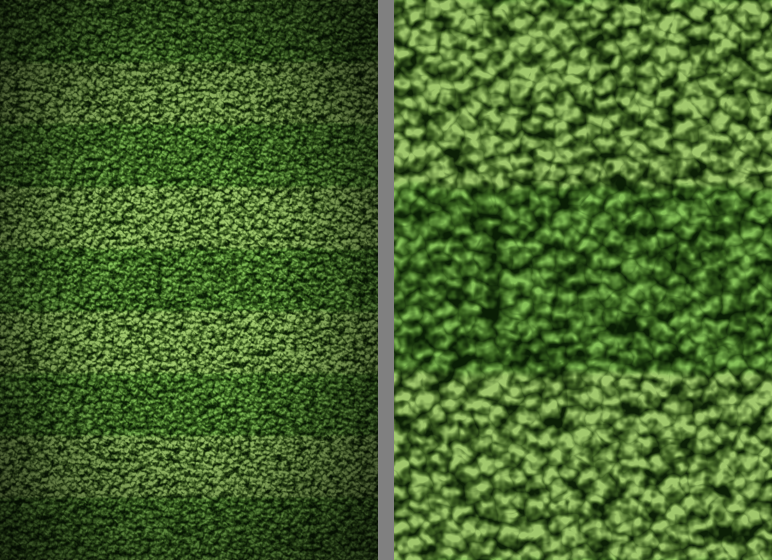
Left: the whole. Right: its middle third, enlarged.
This texture is drawn by a Shadertoy shader. Its source:

```glsl
// Mown lawn seen from above: nine horizontal bands, alternately dark and light.
// Warped cellular tufts are lit from the top, roughened by gradient noise,
// coloured by a three-stop green ramp and darkened towards the corners.

const float BANDS = 9.0;            // stripes from bottom to top, dark at both ends
const float BAND_BLUR = 0.10;       // softness of a stripe border
const float BAND_RAGGED = 0.005;    // waviness of a stripe border, in canvas heights
const float BAND_STEP = 0.13;       // tone gained in a light stripe
const float TUFTS = 64.0;           // tufts across the canvas
const float BLADES = 125.0;         // leaf grain across the canvas
const float BASE_TONE = 0.52;
const vec2 LIGHT_STEP = vec2(-0.10, 0.42);  // towards the light, in tufts
const float VIGNETTE = 0.72;
const int SAMPLES = 2;              // per axis, for smooth edges

const vec3 SHADOW_GREEN = vec3(0.04, 0.11, 0.02);
const vec3 LEAF_GREEN = vec3(0.22, 0.345, 0.125);
const vec3 TIP_GREEN = vec3(0.50, 0.65, 0.34);
const vec3 DARK_BAND_TINT = vec3(0.88, 0.99, 0.84);
const vec3 LIGHT_BAND_TINT = vec3(1.05, 1.02, 1.03);

vec2 hash2(vec2 p) {
    vec3 q = fract(p.xyx * vec3(0.1031, 0.1030, 0.0973));
    q += dot(q, q.yzx + 33.33);
    return fract((q.xx + q.yz) * q.zy);
}

float cornerSlope(vec2 cell, vec2 offset) {
    float angle = 6.28318 * hash2(cell).x;
    return dot(vec2(cos(angle), sin(angle)), offset);
}

// Gradient noise, roughly -0.7 to 0.7
float noise(vec2 p) {
    vec2 i = floor(p), f = fract(p);
    vec2 u = f * f * f * (f * (f * 6.0 - 15.0) + 10.0);
    vec2 e = vec2(1.0, 0.0);
    return mix(mix(cornerSlope(i, f), cornerSlope(i + e, f - e), u.x),
               mix(cornerSlope(i + e.yx, f - e.yx), cornerSlope(i + 1.0, f - 1.0), u.x), u.y);
}

// Dome around each scattered tuft centre: 1 on top, falling into the gaps
float tuftHeight(vec2 p) {
    p += 0.55 * vec2(noise(p * 1.3), noise(p * 1.3 + 71.0));
    vec2 cell = floor(p);
    float nearest = 2.0;
    for (int y = -1; y <= 1; y++)
    for (int x = -1; x <= 1; x++) {
        vec2 c = cell + vec2(x, y);
        nearest = min(nearest, length(c + hash2(c) - p));
    }
    return 1.0 - nearest;
}

vec3 greenRamp(float tone) {
    tone = clamp(tone, 0.0, 1.1);
    return tone < 0.5 ? mix(SHADOW_GREEN, LEAF_GREEN, tone * 2.0)
                      : mix(LEAF_GREEN, TIP_GREEN, tone * 2.0 - 1.0);
}

vec3 lawn(vec2 uv, float aspect) {
    vec2 p = vec2(uv.x, uv.y * aspect);

    // Mowing stripes
    float edgeY = uv.y + BAND_RAGGED * noise(p * 30.0);
    float lightBand = smoothstep(BAND_BLUR, -BAND_BLUR, sin(3.14159 * BANDS * edgeY));

    // Tufts with sunlit tops and shaded undersides
    vec2 q = p * TUFTS * vec2(1.0, 1.12) + 40.0;
    float height = tuftHeight(q);
    float relief = height - tuftHeight(q + LIGHT_STEP);
    float tufts = 0.85 * (height - 0.52) + 0.55 * relief;

    // Leaf grain, deeper gaps between clusters and broad uneven growth
    float grain = 0.42 * noise(p * BLADES + 9.0) + 0.28 * noise(p * BLADES * 1.7 + 31.0);
    float clusters = 0.32 * noise(p * TUFTS * 0.5 + 53.0);
    float growth = 0.09 * noise(p * 7.0 + 5.0) + 0.10 * noise(p * vec2(16.0, 21.0) + 87.0);

    float contrast = mix(0.92, 1.12, lightBand);
    float tone = BASE_TONE + BAND_STEP * (lightBand - 0.42)
               + contrast * (tufts + grain + clusters) + growth;
    vec3 colour = greenRamp(tone) * mix(DARK_BAND_TINT, LIGHT_BAND_TINT, lightBand);

    // Corner darkening
    float radius = length((uv - 0.5) * vec2(2.0, 1.9));
    return colour * (1.08 - VIGNETTE * smoothstep(0.35, 1.5, radius));
}

void mainImage(out vec4 fragColor, in vec2 fragCoord) {
    float aspect = iResolution.y / iResolution.x;
    vec3 total = vec3(0.0);
    for (int j = 0; j < SAMPLES; j++)
    for (int i = 0; i < SAMPLES; i++) {
        vec2 shift = (vec2(i, j) + 0.5) / float(SAMPLES) - 0.5;
        total += lawn((fragCoord + shift) / iResolution.xy, aspect);
    }
    fragColor = vec4(total / float(SAMPLES * SAMPLES), 1.0);
}
```
